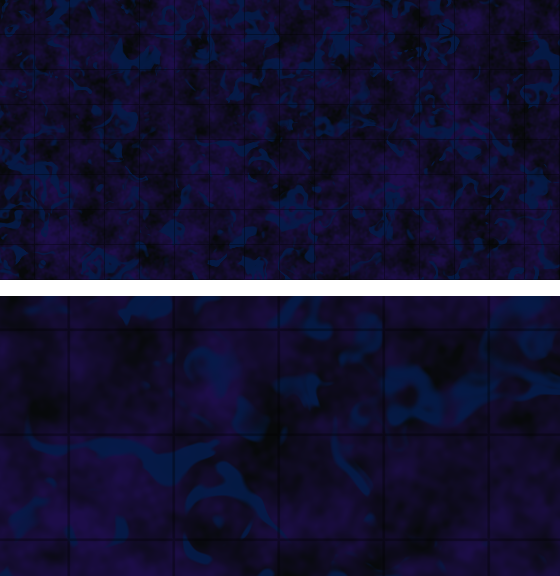
Top: the whole. Bottom: its middle third, enlarged.
Reproduce this texture procedurally as a WebGL 1 fragment shader.

```glsl
precision highp float;
// Dark violet nebula with curling blue wisps under a faint square grid.
// Violet is grainy layered noise over near-black; the wisps are domain-warped
// noise cut at a soft threshold; hairlines darken the cell borders.

uniform vec2 u_resolution;

const vec3 VOID_BLACK = vec3(0.028, 0.036, 0.045);
const vec3 VIOLET     = vec3(0.112, 0.052, 0.288);
const vec3 WISP_BLUE  = vec3(0.015, 0.105, 0.285);

const float CLOUD_SCALE    = 13.0;
const float CLOUD_ROUGH    = 0.76;  // weight of each finer layer
const float CLOUD_CONTRAST = 1.85;
const float WISP_SCALE     = 16.0;
const float WISP_ROUGH     = 0.45;
const float WARP_AMOUNT    = 4.2;
const float GRID_CELLS     = 8.0;   // cells per canvas height
const float LINE_WIDTH     = 0.003; // in canvas heights

float hash(vec2 cell) {
  vec3 h = fract(cell.xyx * vec3(0.1031, 0.1030, 0.0973));
  h += dot(h, h.yzx + 33.33);
  return fract((h.x + h.y) * h.z);
}

float valueNoise(vec2 p) {
  vec2 cell = floor(p);
  vec2 f = fract(p);
  f = f * f * (3.0 - 2.0 * f);
  float low  = mix(hash(cell), hash(cell + vec2(1.0, 0.0)), f.x);
  float high = mix(hash(cell + vec2(0.0, 1.0)), hash(cell + vec2(1.0)), f.x);
  return mix(low, high, f.y);
}

// Layered noise, normalised to 0..1; each layer is turned to hide the lattice.
float layeredNoise(vec2 p, int layers, float roughness) {
  float sum = 0.0;
  float total = 0.0;
  float weight = 1.0;
  mat2 turnAndDouble = mat2(1.6, 1.2, -1.2, 1.6);
  for (int i = 0; i < 4; i++) {
    if (i >= layers) break;
    sum += weight * valueNoise(p);
    total += weight;
    weight *= roughness;
    p = turnAndDouble * p + vec2(17.3, 9.1);
  }
  return sum / total;
}

// Curled shapes: noise looked up at positions pushed around by other noise.
float wispMask(vec2 p, float warp, float roughness) {
  vec2 push = vec2(layeredNoise(p + vec2(31.7, 4.2), 2, roughness),
                   layeredNoise(p + vec2(8.3, 52.8), 2, roughness)) - 0.5;
  float field = layeredNoise(p + warp * push + vec2(71.0, 23.0), 2, roughness);
  return smoothstep(0.58, 0.74, field);
}

// 1 on the cell borders, 0 elsewhere.
float gridMask(vec2 p, float cells, float width) {
  vec2 lineOffset = 0.5 * width * vec2(1.0, -1.0);
  vec2 fromLine = abs(fract((p + lineOffset) * cells + 0.5) - 0.5) / cells;
  float nearest = min(fromLine.x, fromLine.y);
  return 1.0 - smoothstep(0.2 * width, 0.85 * width, nearest);
}

void main() {
  vec2 p = gl_FragCoord.xy / u_resolution.y;

  // Violet clouds
  float cloud = layeredNoise(p * CLOUD_SCALE + 40.0, 4, CLOUD_ROUGH);
  float glow = clamp(0.5 + CLOUD_CONTRAST * (cloud - 0.5), 0.0, 1.0);
  vec3 color = mix(VOID_BLACK, VIOLET, glow);

  // Blue wisps
  float wisp = wispMask(p * WISP_SCALE, WARP_AMOUNT, WISP_ROUGH);
  color = mix(color, WISP_BLUE, 0.88 * wisp);

  // Grid lines
  color *= 1.0 - 0.35 * gridMask(p, GRID_CELLS, LINE_WIDTH);

  gl_FragColor = vec4(color, 1.0);
}
```
